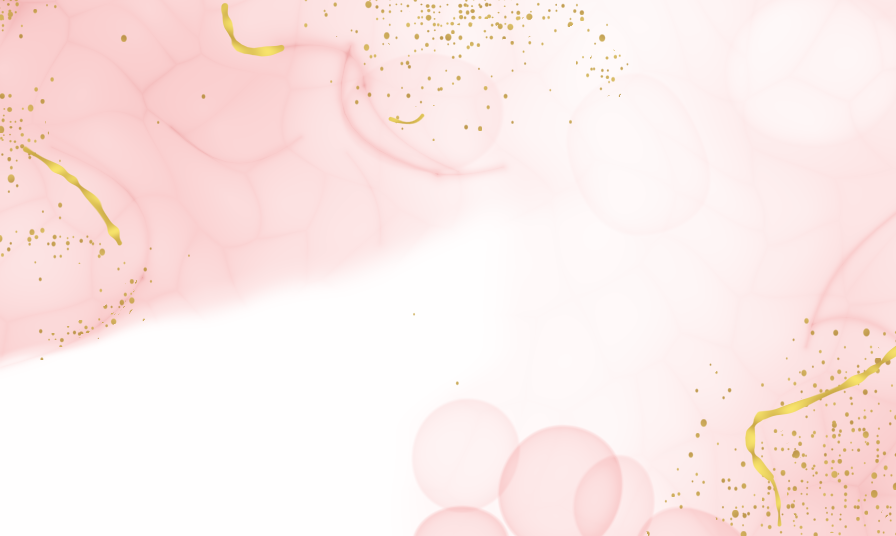
Reproduce this background procedurally as a Shadertoy shader.

```glsl
// Blush alcohol-ink washes with translucent petals, fine veins and gold flakes.

const vec3 PAPER = vec3(1, .995, .995);
const vec3 BLUSH = vec3(.99, .89, .89);
const vec3 ROSE = vec3(.98, .81, .81);
const vec3 CORAL = vec3(.94, .68, .68);
const vec3 GOLD_DARK = vec3(.7, .54, .2);
const vec3 GOLD_LIGHT = vec3(.97, .89, .42);

vec2 hash22(vec2 p) {
    vec3 q = fract(p.xyx * vec3(.1031, .103, .0973));
    q += dot(q, q.yzx + 33.33);
    return fract((q.xx + q.yz) * q.zy);
}

// Layered sines bend the domain like flowing ink
vec2 flow(vec2 p, float amount) {
    for (float i = 1.; i < 5.; i++) p += amount / i * sin(p.yx * 6.5 * i + vec2(1.7, 4.1) * i);
    return p;
}

// Cellular noise: nearest distance and gap to the second
vec2 cellular(vec2 p) {
    vec2 cell = floor(p), near = vec2(8);
    for (int k = 0; k < 9; k++) {
        vec2 id = cell + vec2(k % 3 - 1, k / 3 - 1);
        float d = length(id + hash22(id) - p);
        near = d < near.x ? vec2(d, near.x) : vec2(near.x, min(near.y, d));
    }
    return vec2(near.x, near.y - near.x);
}

float glow(vec2 p, float x, float y, float rx, float ry) {
    vec2 q = (p - vec2(x, y)) / vec2(rx, ry);
    return exp(-dot(q, q));
}

// Distance to a quadratic curve, walked in short segments
float curve(vec2 p, vec4 ab, vec2 c) {
    float best = 9.;
    vec2 from = ab.xy;
    for (float t = .1; t < 1.05; t += .1) {
        vec2 to = mix(mix(ab.xy, ab.zw, t), mix(ab.zw, c, t), t), s = to - from, r = p - from;
        best = min(best, length(r - s * clamp(dot(r, s) / dot(s, s), 0., 1.)));
        from = to;
    }
    return best;
}

float vein(vec2 p, vec4 ab, vec2 c, float width) { return exp(-curve(p, ab, c) / width); }

// Translucent disc whose pigment gathers at the rim
float petal(vec2 p, vec4 disc, float fill, float rim) {
    float d = (length((p - disc.xy) / disc.zw) - 1.) * min(disc.z, disc.w);
    return smoothstep(.004, -.004, d) * (fill + rim * exp(min(d, 0.) / .018));
}

float flakes(vec2 p, float size, float density, float px) {
    vec2 id = floor(p / size), shape = hash22(id + 91.);
    vec2 q = p - (id + .3 + .4 * hash22(id + 7.)) * size;
    float d = length(q * vec2(1, .8 + .6 * shape.y)) - size * mix(.12, .34, shape.x * shape.x);
    return smoothstep(px, -px, d) * step(shape.y, density);
}

float washes(vec2 p, vec2 w) {
    float shore = .3 + .26 * w.x + .015 * sin(w.x * 14. + 1.5);
    float left = smoothstep(-.01, mix(.02, .1, smoothstep(0., .5, p.x)), w.y - shore);
    left *= mix(.56, .14, smoothstep(.3, .98, w.x)) * smoothstep(1.15, .85, w.x);
    float right = smoothstep(.86, .97, w.x + .15 * smoothstep(.35, .2, w.y));
    right *= .11 + .17 * smoothstep(1.1, 1.65, w.x);
    return left + right + .42 * glow(w, 1.64, .1, .3, .24)
        + .16 * glow(w, .36, .84, .26, .13) + .2 * glow(w, 0., 1., .12, .12)
        + .12 * glow(w, 1.6, .52, .12, .16) - .14 * glow(w, .03, .5, .16, .12);
}

float petals(vec2 w) {
    return petal(w, vec4(.87, .15, .1, .105), .07, .12)
        + petal(w, vec4(1.05, .08, .115, .12), .16, .3)
        + petal(w, vec4(.865, -.02, .09, .075), .2, .32)
        + petal(w, vec4(1.15, .05, .075, .09), .1, .18)
        + petal(w, vec4(1.3, -.04, .11, .09), .14, .22)
        + petal(w, vec4(.8, .79, .15, .11), .05, .05)
        + petal(w, vec4(1.19, .7, .13, .15), 0., .06)
        + petal(w, vec4(1.53, .88, .17, .15), -.1, .12);
}

float veins(vec2 w) {
    return .38 * vein(w, vec4(.66, .92, .6, .74), vec2(.81, .675), .008)
        + .3 * vein(w, vec4(.81, .675, .86, .67), vec2(.935, .685), .006)
        + .34 * vein(w, vec4(.53, .917, .68, .94), vec2(.69, .845), .013)
        + .22 * vein(w, vec4(.69, .845, .73, .73), vec2(.85, .68), .007)
        + .14 * vein(w, vec4(.65, .72, .7, .64), vec2(.7, .55), .007)
        + .2 * vein(w, vec4(.1, .72, .31, .62), vec2(.26, .47), .007)
        + .24 * vein(w, vec4(.26, .47, .2, .36), vec2(0, .31), .01)
        + .16 * vein(w, vec4(.33, .76, .44, .66), vec2(.57, .75), .005)
        + .3 * vein(w, vec4(1.68, .62, 1.53, .52), vec2(1.5, .36), .007)
        + .26 * vein(w, vec4(1.51, .4, 1.6, .44), vec2(1.68, .36), .008);
}

float goldStrokes(vec2 w, float width, float px) {
    float d = curve(w, vec4(.425, 1, .43, .89), vec2(.53, .917));
    d = min(d, curve(w, vec4(.05, .715, .15, .66), vec2(.215, .535)));
    d = min(d, curve(w, vec4(1.69, .37, 1.58, .26), vec2(1.42, .235)));
    d = min(d, curve(w, vec4(1.42, .235, 1.37, .19), vec2(1.44, .12)));
    float thin = curve(w, vec4(1.44, .12, 1.46, .09), vec2(1.46, .03));
    thin = min(thin, curve(w, vec4(.74, .78, .78, .76), vec2(.8, .785)));
    return smoothstep(px, -px, min(d - width, thin - width * .5));
}

float flakeDensity(vec2 p) {
    return .75 * glow(p, .87, .99, .17, .06) + .22 * glow(p, .83, .86, .12, .09)
        + .45 * glow(p, 1.12, .88, .035, .05) + .8 * glow(p, .01, .76, .05, .07)
        + .25 * glow(p, .09, .56, .09, .04) + .4 * glow(p, 0., 1., .07, .07)
        + .42 * glow(p, 1.55, .08, .19, .14) + .25 * glow(p, 1.6, .3, .1, .08)
        + .9 * vein(p, vec4(.075, .367, .22, .375), vec2(.267, .483), .008);
}

void mainImage(out vec4 fragColor, in vec2 fragCoord) {
    vec2 p = fragCoord / iResolution.y, w = flow(p, .008), cells = cellular(flow(p, .03) * 7.);
    float px = .8 / iResolution.y;
    float grain = .5 + .25 * (sin(p.x * 97. + 3. * sin(p.y * 61.)) + sin(p.y * 113.));

    // Pigment, mottled by soft cells
    float tone = washes(p, flow(p, .018)) * (.86 + .24 * cells.x + .14 * exp(-cells.y * 14.));
    tone += petals(w) + veins(w);
    vec3 color = mix(PAPER, BLUSH, smoothstep(0., .4, tone));
    color = mix(color, ROSE, smoothstep(.35, .68, tone));
    color = mix(color, CORAL, smoothstep(.65, 1., tone));

    // Scattered flakes and metallic strokes
    float density = flakeDensity(p);
    float leaf = max(flakes(p, .012, density, px), flakes(p + .37, .019, density * .7, px));
    color = mix(color, mix(GOLD_DARK, GOLD_LIGHT, .5 * grain), leaf * .85);
    vec3 metal = mix(GOLD_DARK, GOLD_LIGHT, .35 + .65 * grain);
    fragColor = vec4(mix(color, metal, goldStrokes(w, .003 + .007 * grain, px)), 1);
}
```
